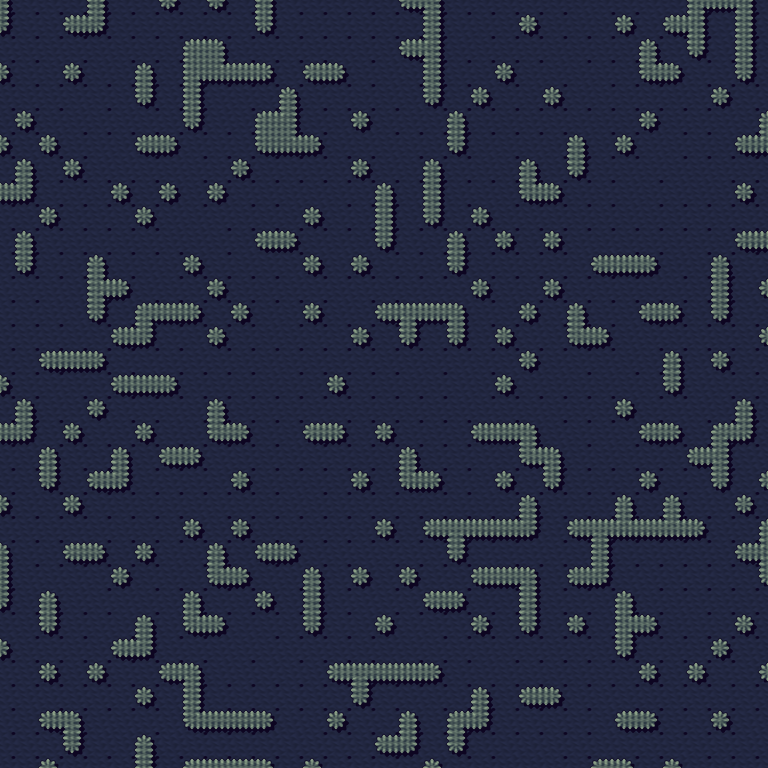
A WebGL 1 fragment shader for this pattern:

```glsl
precision highp float;
// Mossy, toothed hedge walls on a square lattice, casting shadows on rippled dark ground.
uniform vec2 u_resolution;

const float TAU = 6.2831853;
const float CELLS = 32.0;         // lattice cells across the canvas
const float DENSITY = 0.27;       // share of lattice nodes that carry a wall
const float WALL_RADIUS = 0.335;  // in cells
const float TOOTH_DEPTH = 0.045;
const float TEETH = 4.0;          // teeth per cell of wall length
const float GRAIN = 1.0 / 16.0;   // finest detail, in cells

const vec3 GROUND = vec3(0.13, 0.15, 0.25);
const vec3 SHADOW = vec3(0.05, 0.02, 0.13);
const vec3 MOSS_DEEP = vec3(0.18, 0.23, 0.27);
const vec3 MOSS_DARK = vec3(0.30, 0.36, 0.35);
const vec3 MOSS_MID = vec3(0.40, 0.47, 0.43);
const vec3 MOSS_LIGHT = vec3(0.55, 0.63, 0.53);

float hash(vec2 p) {
  vec3 q = fract(vec3(p.xyx) * 0.1031);
  q += dot(q, q.yzx + 33.33);
  return fract((q.x + q.y) * q.z);
}

float node(vec2 id, float density) {
  return step(hash(id + 71.0), density);
}

vec2 nearer(vec2 a, vec2 b) {
  return dot(a, a) < dot(b, b) ? a : b;
}

// Offset from a box (point, segment or square) to f; far away if absent.
vec2 boxOffset(vec2 f, vec2 boxMin, vec2 boxMax, float present) {
  return present > 0.5 ? f - clamp(f, boxMin, boxMax) : vec2(9.0);
}

// Offset from the nearest point of the wall skeleton: nodes, links and filled squares.
vec2 wallOffset(vec2 p, float density) {
  vec2 id = floor(p), f = p - id;
  vec2 o = vec2(0.0), x = vec2(1.0, 0.0), y = vec2(0.0, 1.0), e = vec2(1.0);
  float a = node(id, density), b = node(id + x, density);
  float c = node(id + y, density), d = node(id + e, density);
  vec2 v = nearer(boxOffset(f, o, o, a), boxOffset(f, x, x, b));
  v = nearer(v, nearer(boxOffset(f, y, y, c), boxOffset(f, e, e, d)));
  v = nearer(v, nearer(boxOffset(f, o, x, a * b), boxOffset(f, y, e, c * d)));
  v = nearer(v, nearer(boxOffset(f, o, y, a * c), boxOffset(f, x, e, b * d)));
  return nearer(v, boxOffset(f, o, e, a * b * c * d));
}

// Wave that runs along the walls and turns smoothly around their ends.
float toothWave(vec2 p, vec2 v) {
  vec2 spine = p - v;
  float angle = atan(v.y, v.x + 0.00001);
  return cos(2.0 * TEETH * angle + TAU * TEETH * (spine.x + spine.y));
}

float wallCover(vec2 v, float tooth, float radius, float soft) {
  return smoothstep(-soft, soft, radius + TOOTH_DEPTH * tooth - length(v));
}

vec3 mossRamp(float level) {
  float t = clamp(level, 0.0, 1.0) * 3.0;
  vec3 color = mix(MOSS_DEEP, MOSS_DARK, clamp(t, 0.0, 1.0));
  color = mix(color, MOSS_MID, clamp(t - 1.0, 0.0, 1.0));
  return mix(color, MOSS_LIGHT, clamp(t - 2.0, 0.0, 1.0));
}

// Bright teeth at the rim, woven darker leaves along the middle.
vec3 mossColor(vec2 p, vec2 v, float tooth) {
  float rim = smoothstep(0.06, 0.3, length(v));
  vec2 weave = cos(TAU * TEETH * p);
  float level = 0.35 + rim * (0.12 + 0.5 * tooth);
  level += (1.0 - rim) * (0.2 * weave.x + 0.16 * weave.y);
  level += 0.4 * dot(v, vec2(-0.6, 0.8));
  level += 0.12 * sin(p.x * 23.0 + 2.0 * sin(p.y * 31.0));
  return mossRamp(level);
}

// Faint scalloped ripples with one small pit in most cells.
vec3 groundColor(vec2 p, float soft) {
  float bend = 0.9 * sin(TAU * 2.0 * p.x + 2.0 * sin(TAU * p.y));
  float ripple = sin(TAU * 4.0 * p.y + bend);
  float dashes = sin(TAU * (3.0 * p.x + p.y) + 1.5 * ripple);
  vec3 color = GROUND * (1.0 + 0.07 * ripple + 0.06 * dashes);
  vec2 toPit = (fract(p) - vec2(0.56, 0.44)) * vec2(0.85, 1.1);
  float pit = 1.0 - smoothstep(-soft, soft, length(toPit) - 0.065);
  return mix(color, SHADOW, pit * step(0.2, hash(floor(p) + 19.0)));
}

void main() {
  vec2 p = gl_FragCoord.xy / u_resolution.y * CELLS;
  float soft = 0.5 * max(GRAIN, CELLS / u_resolution.y);

  vec2 v = wallOffset(p, DENSITY);
  float tooth = toothWave(p, v);
  vec2 shadowPoint = p + vec2(-0.13, 0.13);
  vec2 s = wallOffset(shadowPoint, DENSITY);

  // Ground, then outline and shadow, then the wall itself.
  float outline = wallCover(v, tooth, WALL_RADIUS + 0.045, soft);
  float shade = wallCover(s, toothWave(shadowPoint, s), WALL_RADIUS + 0.03, soft);
  vec3 color = mix(groundColor(p, soft), SHADOW, max(0.8 * outline, shade));
  color = mix(color, mossColor(p, v, tooth), wallCover(v, tooth, WALL_RADIUS, soft));
  gl_FragColor = vec4(color, 1.0);
}
```
